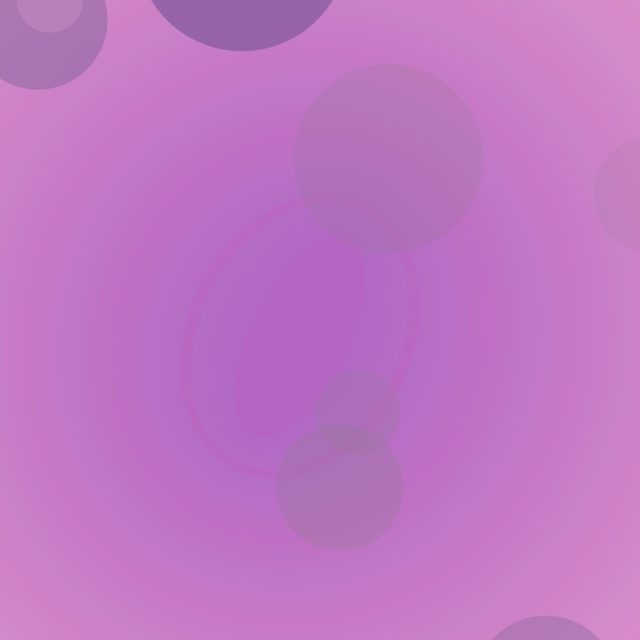
A three.js fragment shader for this background:

```glsl
// Translucent discs floating over an orchid glow.
// The glow follows confocal ellipses: the mean distance to two foci gives
// a slim tilted core that rounds out with distance, tinted by faint rings.
varying vec2 vUv;

const float TAU = 6.2831853;
const float EDGE = 0.0012;

const vec3 CORE_COLOR = vec3(0.703, 0.400, 0.760);
const vec3 RIM_COLOR = vec3(0.837, 0.550, 0.793);
const vec3 RING_TINT = vec3(0.007, -0.009, -0.006);

const vec3 MAUVE_GREY = vec3(0.56, 0.48, 0.56);
const vec3 DUSTY_PLUM = vec3(0.56, 0.41, 0.63);
const vec3 PALE_LILAC = vec3(0.82, 0.58, 0.77);
const vec3 DEEP_VIOLET = vec3(0.54, 0.365, 0.63);

// Semi-major axis of the confocal ellipse through p.
float ellipseAxis(vec2 p, vec2 focusA, vec2 focusB) {
  return 0.5 * (distance(p, focusA) + distance(p, focusB));
}

// Soft band that is 1 between the two radii.
float band(float r, float inner, float outer, float blur) {
  return smoothstep(inner - blur, inner + blur, r)
       - smoothstep(outer - blur, outer + blur, r);
}

// Signed ring pattern: positive is pinker, negative is bluer.
float ringPattern(float axis) {
  float core = 1.0 - smoothstep(0.168, 0.171, axis);
  float innerRings = band(axis, 0.219, 0.231, 0.003)
                   - band(axis, 0.170, 0.219, 0.002)
                   - 0.8 * band(axis, 0.231, 0.285, 0.006);
  float outerRings = cos(TAU * (axis - 0.325) / 0.13)
                   * smoothstep(0.28, 0.30, axis);
  return 0.4 * core + innerRings + 0.65 * outerRings;
}

vec3 glow(vec2 p) {
  float axis = ellipseAxis(p, vec2(0.402, 0.338), vec2(0.535, 0.610));
  float t = clamp((axis - 0.165) / 0.55, 0.0, 1.0);
  return mix(CORE_COLOR, RIM_COLOR, t) + RING_TINT * ringPattern(axis);
}

// Blends a smooth-edged disc over the base colour.
vec3 addDisc(vec3 base, vec2 p, vec2 center, float radius, vec3 tint, float alpha) {
  float d = distance(p, center) - radius;
  return mix(base, tint, alpha * (1.0 - smoothstep(-EDGE, EDGE, d)));
}

void main() {
  vec2 p = vUv;
  vec3 color = glow(p);

  // Discs cut by the top edge
  color = addDisc(color, p, vec2(0.059, 0.969), 0.109, DUSTY_PLUM, 0.58);
  color = addDisc(color, p, vec2(0.078, 1.001), 0.052, PALE_LILAC, 0.36);
  color = addDisc(color, p, vec2(0.378, 1.086), 0.166, DEEP_VIOLET, 0.80);

  // Faint discs over the glow
  color = addDisc(color, p, vec2(0.607, 0.752), 0.148, MAUVE_GREY, 0.20);
  color = addDisc(color, p, vec2(1.019, 0.697), 0.091, MAUVE_GREY, 0.14);
  color = addDisc(color, p, vec2(0.559, 0.356), 0.066, MAUVE_GREY, 0.20);
  color = addDisc(color, p, vec2(0.531, 0.238), 0.099, MAUVE_GREY, 0.27);

  // Disc rising from the bottom edge
  color = addDisc(color, p, vec2(0.853, -0.075), 0.113, DUSTY_PLUM, 0.42);

  gl_FragColor = vec4(color, 1.0);
}
```
